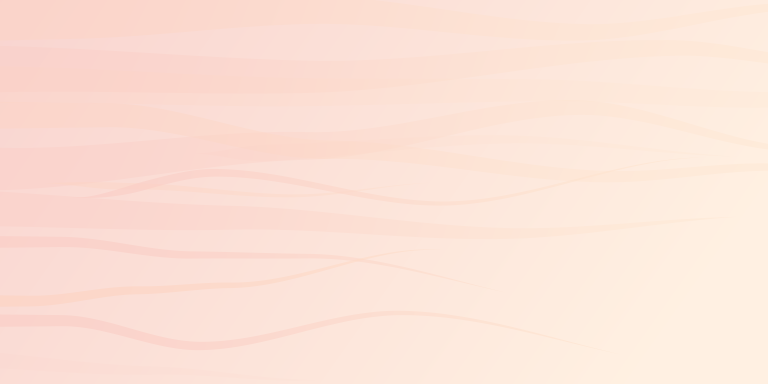
This background is drawn by a WebGL 1 fragment shader. Its source:

```glsl
precision highp float;

uniform vec2 u_resolution;

// Backdrop gradient
const vec3 BLUSH = vec3(0.975, 0.832, 0.815);
const vec3 CREAM = vec3(1.0, 0.942, 0.885);
const vec2 GRADIENT_AXIS = vec2(0.85, -0.3);

// Ribbon tints, each fading to APRICOT on the right
const vec3 ROSE = vec3(0.98, 0.80, 0.77);
const vec3 PEACH = vec3(0.99, 0.825, 0.755);
const vec3 APRICOT = vec3(0.995, 0.895, 0.81);

// Opacity of the ribbons
const float VEIL = 0.24;
const float SOFT = 0.4;
const float CLEAR = 0.6;

// Share of the width over which a ribbon opens from its start
const float OPENING = 0.1;

// Smooth curve whose crests and troughs lie at (knots, levels)
float wave(float x, vec4 knots, vec4 levels) {
  vec3 rise = smoothstep(knots.xyz, knots.yzw, vec3(x));
  return levels.x + dot(rise, levels.yzw - levels.xyz);
}

// Coverage of a tapering ribbon; span and width run from start to end
float ribbon(vec2 p, vec4 knots, vec4 levels, vec2 span, vec2 width) {
  float along = (p.x - span.x) / (span.y - span.x);
  float inside = step(0.0, along) * step(along, 1.0);
  float halfWidth = 0.5 * mix(width.x, width.y, clamp(along, 0.0, 1.0));
  halfWidth *= smoothstep(0.0, OPENING, p.x - span.x);
  float offset = abs(p.y - wave(p.x, knots, levels));
  vec2 edges = (vec2(halfWidth, -halfWidth) - offset) * u_resolution.y;
  vec2 cover = clamp(edges + 0.5, 0.0, 1.0);
  return inside * (cover.x - cover.y);
}

vec3 tinted(vec3 base, vec3 tint, float x, float amount) {
  return mix(base, mix(tint, APRICOT, smoothstep(0.1, 0.9, x)), amount);
}

void main() {
  vec2 p = gl_FragCoord.xy / u_resolution;
  float blend = dot(p - vec2(0.0, 1.0), GRADIENT_AXIS);
  vec3 color = mix(BLUSH, CREAM, clamp(blend, 0.0, 1.0));

  // Broad veils in the upper half
  float top = ribbon(p, vec4(0.1, 0.4, 0.76, 1.05), vec4(0.95, 0.975, 0.916, 0.985),
                     vec2(-0.1, 1.1), vec2(0.12, 0.012));
  float upper = ribbon(p, vec4(0.0, 0.4, 0.88, 1.1), vec4(0.82, 0.80, 0.875, 0.83),
                       vec2(-0.1, 1.1), vec2(0.13, 0.02));
  float haze = ribbon(p, vec4(0.0, 0.4, 0.7, 1.0), vec4(0.78, 0.76, 0.765, 0.74),
                      vec2(-0.1, 1.1), vec2(0.10, 0.035));
  float swell = ribbon(p, vec4(0.0, 0.4, 0.75, 1.05), vec4(0.56, 0.62, 0.72, 0.61),
                       vec2(-0.1, 1.1), vec2(0.12, 0.005));
  float fall = ribbon(p, vec4(0.14, 0.43, 0.8, 1.0), vec4(0.70, 0.61, 0.54, 0.565),
                      vec2(-0.1, 1.1), vec2(0.075, 0.014));
  float wisp = ribbon(p, vec4(0.3, 0.66, 1.0, 1.2), vec4(0.60, 0.637, 0.59, 0.57),
                      vec2(0.25, 0.96), vec2(0.05, 0.0));
  color = tinted(color, PEACH, p.x, top * SOFT);
  color = tinted(color, ROSE, p.x, upper * SOFT);
  color = tinted(color, PEACH, p.x, haze * VEIL);
  color = tinted(color, ROSE, p.x, swell * SOFT);
  color = tinted(color, PEACH, p.x, fall * SOFT);
  color = tinted(color, ROSE, p.x, wisp * VEIL);

  // Wide sash below the middle and a faint one at the lower left
  float sash = ribbon(p, vec4(-0.1, 0.3, 0.66, 1.0), vec4(0.46, 0.433, 0.392, 0.437),
                      vec2(-0.1, 0.96), vec2(0.10, 0.0));
  float base = ribbon(p, vec4(-0.1, 0.2, 0.4, 0.6), vec4(0.07, 0.035, 0.01, 0.0),
                      vec2(-0.1, 0.42), vec2(0.05, 0.0));
  color = tinted(color, ROSE, p.x, sash * SOFT);
  color = tinted(color, ROSE, p.x, base * VEIL * 0.5);

  // Fine strands crossing at the middle
  float strand = ribbon(p, vec4(0.06, 0.17, 0.38, 0.58), vec4(0.523, 0.515, 0.49, 0.525),
                        vec2(0.05, 0.56), vec2(0.022, 0.0));
  float braid = ribbon(p, vec4(0.10, 0.28, 0.575, 0.92), vec4(0.485, 0.55, 0.47, 0.59),
                       vec2(0.09, 0.92), vec2(0.026, 0.0));
  color = tinted(color, PEACH, p.x, strand * SOFT);
  color = tinted(color, ROSE, p.x, braid * CLEAR);

  // Tapering strands in the lower half
  float glide = ribbon(p, vec4(0.08, 0.25, 0.40, 0.80), vec4(0.37, 0.336, 0.333, 0.20),
                       vec2(-0.1, 0.66), vec2(0.035, 0.0));
  float climb = ribbon(p, vec4(0.04, 0.18, 0.30, 0.56), vec4(0.216, 0.244, 0.257, 0.35),
                       vec2(-0.1, 0.58), vec2(0.035, 0.0));
  float roll = ribbon(p, vec4(0.08, 0.26, 0.52, 0.95), vec4(0.165, 0.099, 0.185, 0.04),
                      vec2(-0.1, 0.81), vec2(0.036, 0.0));
  color = tinted(color, ROSE, p.x, glide * CLEAR);
  color = tinted(color, PEACH, p.x, climb * CLEAR);
  color = tinted(color, ROSE, p.x, roll * CLEAR);

  gl_FragColor = vec4(color, 1.0);
}
```
